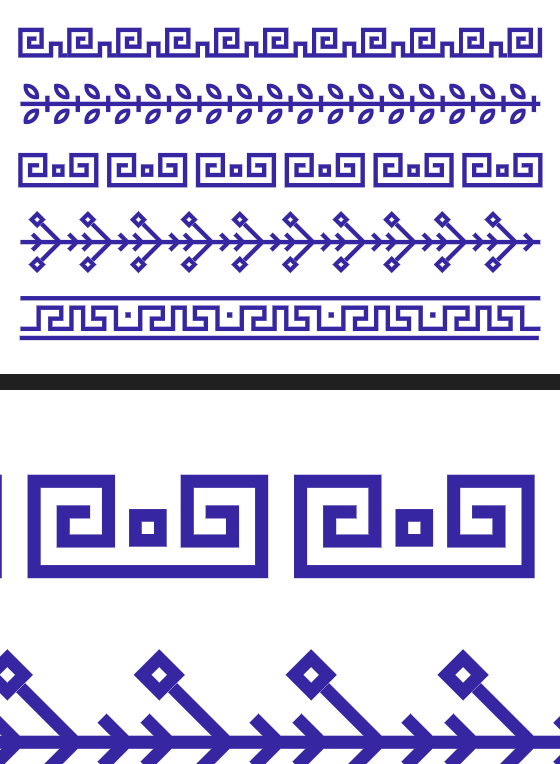
Top: the whole. Bottom: its middle third, enlarged.
Give the GLSL for this pattern, as a Shadertoy shader.

```glsl
// Five indigo border strips on white: key spirals, a leafy vine, paired spirals,
// a branch with diamond buds, and a railed meander. Each strip folds space into
// one repeat and takes the union of a few distance functions.
// Layout is 768 units wide, with y running down from the top edge.

float box(vec2 p, vec2 center, vec2 halfSize) {
    vec2 d = abs(p - center) - halfSize;
    return max(d.x, d.y);
}

// Square-cornered stroke whose steps alternate horizontal and vertical.
float keyPath(vec2 p, vec2 start, float steps[12]) {
    float d = 1e3;
    for (int i = 0; i < 12; i++) {
        vec2 move = (i % 2 == 0) ? vec2(steps[i], 0.0) : vec2(0.0, steps[i]);
        d = min(d, box(p, start + 0.5 * move, 0.5 * abs(move) + 3.0));
        start += move;
    }
    return d;
}

// Horizontal offset within a repeat, for a limited number of repeats.
float repeatX(float x, float first, float period, float lead, float count) {
    float id = clamp(floor((x - first + lead) / period), 0.0, count - 1.0);
    return x - first - id * period;
}

float spiralStrip(vec2 p) {
    vec2 q = vec2(repeatX(p.x, 28.0, 67.1, 3.0, 11.0), p.y);
    float d = keyPath(q, vec2(19, 53), float[12](
        -7.0, 11.0, 17.0, -23.0, -29.0, 35.0, 42.0, -16.0, 13.0, 16.0, 12.1, 0.0));
    d = min(d, box(p, vec2(740.5, 58.5), vec2(3.0, 20.5)));  // closing post
    return max(d, p.x - 743.5);
}

float vineStrip(vec2 p) {
    float stem = box(p, vec2(384.5, 142.5), vec2(356.5, 3.0));
    vec2 q = vec2(repeatX(p.x, 43.0, 41.7, 12.0, 17.0), abs(p.y - 142.5));
    float tick = box(q, vec2(22.0, 0.0), vec2(3.0, 11.2));

    // Leaf: a lens with a narrow hollow, tilted along the diagonal.
    vec2 r = q - vec2(0.0, 17.0);
    vec2 leaf = vec2(r.x + r.y, r.y - r.x) * 0.7071;
    float lens = length(vec2(abs(leaf.x) + 9.1, leaf.y)) - 17.1;
    return min(min(stem, tick), max(lens, -lens - 5.5));
}

float pairedSpiralStrip(vec2 p) {
    vec2 q = vec2(abs(repeatX(p.x, 80.0, 121.8, 60.9, 6.0)), p.y);
    float d = keyPath(q, vec2(0, 254), float[12](
        52.0, -41.3, -34.0, 27.3, 20.7, -13.3, -9.3, 0.0, 0.0, 0.0, 0.0, 0.0));
    float ring = abs(box(q, vec2(0, 234), vec2(5.7))) - 2.9;
    return min(d, ring);
}

// Diagonal arm running back from a tip on the axis.
float arm(vec2 p, float tip, float reach) {
    return max(abs(p.x + p.y - tip) - 4.2, p.y - p.x + tip - 2.0 * reach) * 0.7071;
}

float branchStrip(vec2 p) {
    float d = box(p, vec2(384.5, 332.0), vec2(356.5, 3.0));
    vec2 q = vec2(repeatX(p.x, 51.0, 69.45, 11.9, 10.0), abs(p.y - 332.0));
    d = min(d, min(arm(q, 4.5, 11.0), arm(q, 54.3, 11.0)));
    d = min(d, arm(q, 31.0, 25.0));
    float bud = (abs(q.x) + abs(q.y - 30.8)) * 0.7071;
    return min(d, abs(bud - 5.4) - 2.9);
}

float meanderStrip(vec2 p) {
    float rails = min(box(p, vec2(384.5, 409.0), vec2(356.5, 3.0)),
                      box(p, vec2(383.0, 463.5), vec2(356.0, 3.0)));
    vec2 q = vec2(abs(repeatX(p.x, 106.0, 139.3, 69.65, 5.0)), p.y);
    float d = keyPath(q, vec2(0, 422), float[12](
        8.0, 29.0, 29.0, -14.0, -15.0, -15.0, 31.0, 29.0, 22.0, 0.0, 0.0, 0.0));
    // Dots sit only between neighbouring motifs.
    float dots = max(box(q, vec2(69.65, 432.0), vec2(3.7)), abs(p.x - 384.0) - 300.0);
    return min(rails, min(d, dots));
}

void mainImage(out vec4 fragColor, in vec2 fragCoord) {
    float pixel = 768.0 / iResolution.x;
    vec2 p = vec2(fragCoord.x, iResolution.y - fragCoord.y) * pixel;

    float d = min(spiralStrip(p), vineStrip(p));
    d = min(d, min(pairedSpiralStrip(p), branchStrip(p)));
    d = min(d, meanderStrip(p));

    float ink = clamp(0.5 - d / pixel, 0.0, 1.0);
    fragColor = vec4(mix(vec3(1.0), vec3(0.21, 0.15, 0.63), ink), 1.0);
}
```
